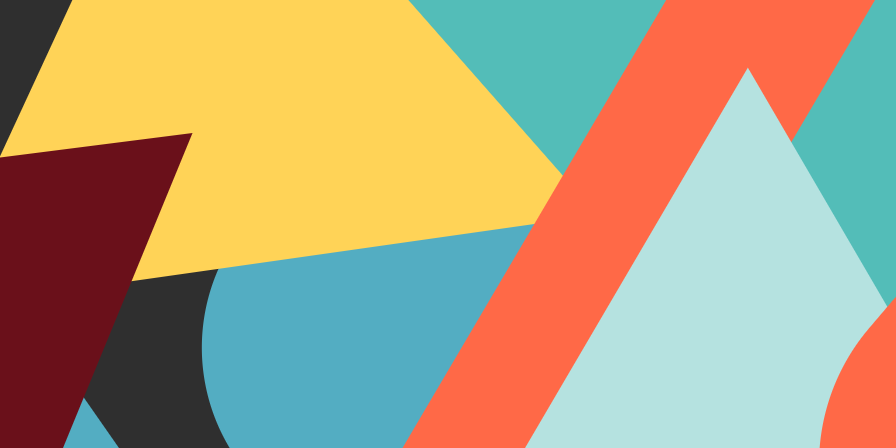
Reproduce this background procedurally as a Shadertoy shader.

```glsl
// Flat geometric collage: overlapping slabs, triangles and discs in bold colours.
// Each shape is a signed distance (negative inside) made of straight edges,
// circles or capsules, and is painted back to front with a smoothed border.

const vec3 TEAL   = vec3(0.325, 0.741, 0.722);
const vec3 BLUE   = vec3(0.325, 0.678, 0.761);
const vec3 PALE   = vec3(0.710, 0.886, 0.878);
const vec3 YELLOW = vec3(1.000, 0.827, 0.341);
const vec3 ORANGE = vec3(1.000, 0.412, 0.278);
const vec3 MAROON = vec3(0.416, 0.063, 0.102);
const vec3 DARK   = vec3(0.184);

// Half-plane bounded by the line a -> b; inside lies to its left.
float edge(vec2 p, vec2 a, vec2 b) {
    vec2 dir = normalize(b - a);
    return dot(p - a, vec2(dir.y, -dir.x));
}

float circle(vec2 p, vec2 center, float radius) {
    return length(p - center) - radius;
}

// Segment a - b thickened by a radius.
float capsule(vec2 p, vec2 a, vec2 b, float radius) {
    vec2 ab = b - a;
    float t = clamp(dot(p - a, ab) / dot(ab, ab), 0.0, 1.0);
    return length(p - a - t * ab) - radius;
}

// Lay a colour over the base wherever the distance is negative.
vec3 paint(vec3 base, vec3 color, float dist, float pixel) {
    return mix(base, color, clamp(0.5 - dist / pixel, 0.0, 1.0));
}

void mainImage(out vec4 fragColor, in vec2 fragCoord) {
    // Canvas height is one unit.
    float pixel = 1.0 / iResolution.y;
    vec2 p = fragCoord * pixel;

    // Backdrop: teal right, dark left with a blue corner.
    vec3 color = paint(TEAL, DARK, p.x - 0.78, pixel);
    float corner = edge(p, vec2(0.2656, 0.0), vec2(0.1875, 0.112));
    color = paint(color, BLUE, corner, pixel);

    // Blue disc.
    color = paint(color, BLUE, circle(p, vec2(0.8854, 0.224), 0.4349), pixel);

    // Large yellow wedge.
    float wedge = edge(p, vec2(0.1615, 1.0), vec2(0.0, 0.651));
    wedge = max(wedge, edge(p, vec2(0.2943, 0.3724), vec2(1.1927, 0.5)));
    wedge = max(wedge, edge(p, vec2(1.2552, 0.6094), vec2(0.9115, 1.0)));
    color = paint(color, YELLOW, wedge, pixel);

    // Maroon slab.
    vec2 slabTip = vec2(0.4297, 0.7031);
    float slab = max(edge(p, vec2(0.1406, 0.0), slabTip),
                     edge(p, slabTip, vec2(0.0, 0.6484)));
    color = paint(color, MAROON, slab, pixel);

    // Diagonal orange stripe.
    float stripe = max(edge(p, vec2(1.487, 1.0), vec2(0.8984, 0.0)),
                       edge(p, vec2(1.3645, 0.0), vec2(1.9531, 1.0)));
    color = paint(color, ORANGE, stripe, pixel);

    // Pale triangle.
    vec2 apex = vec2(1.6693, 0.849);
    float triangle = max(edge(p, apex, vec2(1.1719, 0.0)),
                         edge(p, vec2(1.9792, 0.3177), apex));
    color = paint(color, PALE, triangle, pixel);

    // Rounded orange bar in the lower right.
    float bar = capsule(p, vec2(2.2969, -0.0365), vec2(2.896, 0.667), 0.4688);
    color = paint(color, ORANGE, bar, pixel);

    fragColor = vec4(color, 1.0);
}
```
